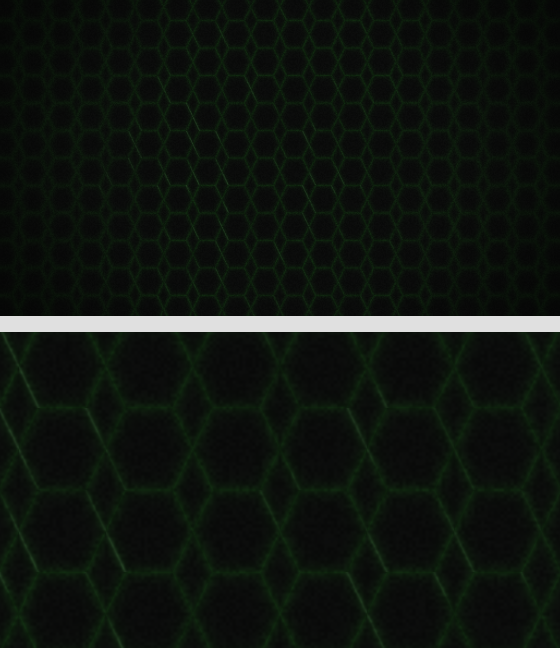
Top, the full canvas; bottom, a detail of the centre.
Give the GLSL for this pattern, as a Shadertoy shader.

```glsl
float hash(vec2 p) {
    vec3 q = fract(vec3(p.xyx) * 0.1031);
    q += dot(q, q.yzx + 33.33);
    return fract((q.x + q.y) * q.z);
}

float noise(vec2 p) {
    vec2 i = floor(p), f = fract(p);
    f = f * f * (3.0 - 2.0 * f);
    return mix(mix(hash(i), hash(i + vec2(1, 0)), f.x),
               mix(hash(i + vec2(0, 1)), hash(i + vec2(1, 1)), f.x), f.y);
}

float segmentDistance(vec2 p, vec2 a, vec2 b) {
    vec2 ab = b - a;
    return length(p - a - ab * clamp(dot(p - a, ab) / dot(ab, ab), 0.0, 1.0));
}

void mainImage(out vec4 fragColor, in vec2 fragCoord) {
    vec2 uv = (fragCoord - 0.5 * iResolution.xy) / iResolution.y;

    // Hexagons in straight rows and columns, touching at their side corners
    vec2 pitch = vec2(0.0919, 0.0870);
    vec2 cell = (fract(uv / pitch) - 0.5) * pitch;
    vec2 folded = abs(cell);
    vec2 sideCorner = vec2(0.5 * pitch.x, 0.0);
    vec2 topCorner = vec2(0.025, 0.5 * pitch.y);
    float slanted = segmentDistance(folded, sideCorner, topCorner);
    float flatEdge = segmentDistance(folded, vec2(0.0, topCorner.y), topCorner);
    float dist = min(slanted, flatEdge);

    // Glow is crisp in the middle and soft towards the left and right
    float blur = smoothstep(0.3, 0.9, abs(uv.x));
    float softDist = sqrt(dist * dist + 0.00002 * blur);
    float glow = exp(-softDist / mix(0.0058, 0.0085, blur));
    glow *= 0.85 + 0.3 * noise(uv * 9.0 + 20.0);

    // Pale scratches along the falling diagonals
    float thin = max(0.0018, 0.7 / iResolution.y);
    float falling = smoothstep(-0.0001, 0.0001, cell.x * cell.y);
    float scratch = exp(-slanted * slanted / (thin * thin)) * falling;
    scratch *= smoothstep(0.5, 0.85, noise(uv * 13.0 + 7.0));
    scratch *= exp(-6.0 * dot(uv + vec2(0.12, 0.0), uv + vec2(0.12, 0.0)));

    vec3 color = vec3(0.040, 0.043, 0.041);
    color += vec3(0.015, 0.092, 0.012) * glow;
    color += vec3(0.065, 0.075, 0.065) * scratch;

    // Fine grain and darkened corners
    float grain = noise(uv * 290.0 + 400.0);
    color *= 0.78 + 0.44 * grain;
    color *= 1.0 - 0.45 * smoothstep(0.45, 1.1, length(uv * vec2(0.95, 1.15)));

    fragColor = vec4(color, 1.0);
}
```
